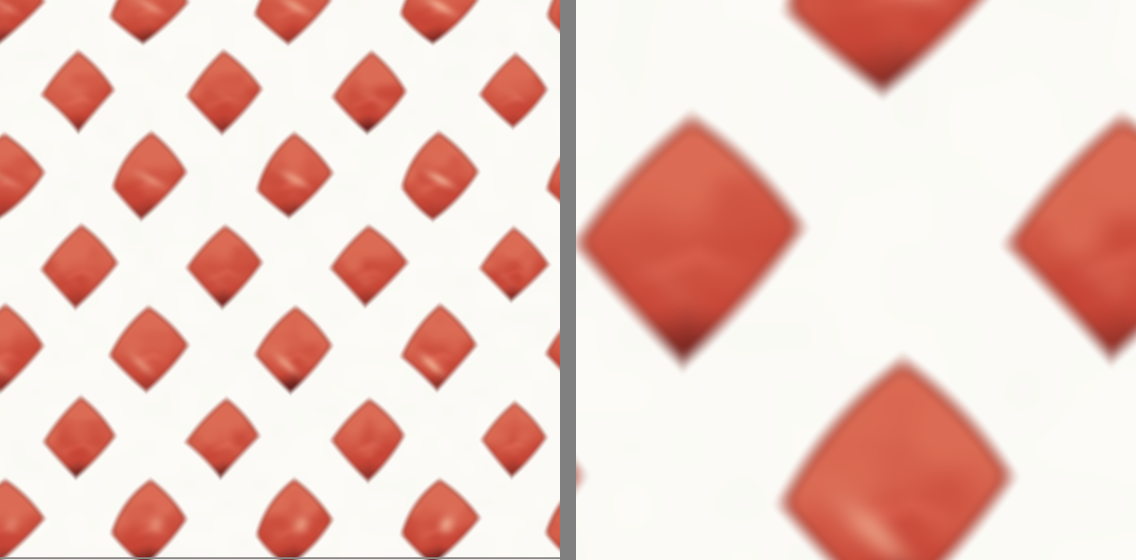
Left, the full canvas; right, a detail of the centre.
Write a WebGL 1 fragment shader that draws this pattern.

```glsl
precision highp float;
// Staggered rows of hand-cut red gems on a warm white ground.

uniform vec2 u_resolution;

const vec2 PITCH = vec2(0.259, 0.1545);  // spacing of columns and rows
const vec2 FIRST = vec2(0.008, 0.996);   // centre of the top left gem
const float ODD_SHIFT = 0.133;           // sideways stagger of odd rows
const float ODD_DROP = 0.006;
const float RADIUS = 0.0695;             // half width of a gem
const float JITTER = 0.05;               // corner wander, in gem radii
const float SOFTNESS = 0.0066;           // half width of the blurred outline
const vec3 GROUND = vec3(0.985, 0.982, 0.965);
const vec3 RED_LIGHT = vec3(0.86, 0.42, 0.33);
const vec3 RED_DEEP = vec3(0.78, 0.27, 0.21);
const vec3 RIM = vec3(0.62, 0.28, 0.24);
const vec3 TIP = vec3(0.32, 0.09, 0.09);
const vec3 GLINT = vec3(0.95, 0.70, 0.59);
const vec3 BORDER = vec3(0.55, 0.53, 0.53);

float hash(vec2 p) {
  return fract(sin(dot(p, vec2(127.1, 311.7))) * 43758.5);
}

vec2 wander(vec2 id, float corner) {
  vec2 seed = id + corner * 17.3;
  return (vec2(hash(seed), hash(seed + 5.7)) - 0.5) * 2.0 * JITTER;
}

float noise(vec2 p) {
  vec2 i = floor(p), f = fract(p);
  f = f * f * (3.0 - 2.0 * f);
  float low = mix(hash(i), hash(i + vec2(1.0, 0.0)), f.x);
  float high = mix(hash(i + vec2(0.0, 1.0)), hash(i + 1.0), f.x);
  return mix(low, high, f.y);
}

float smoothMax(float a, float b, float k) {
  float h = max(k - abs(a - b), 0.0) / k;
  return max(a, b) + h * h * k * 0.25;
}

// Signed distance to a bowed side, with clockwise corners a and b.
float side(vec2 q, vec2 a, vec2 b, float bow) {
  vec2 e = b - a;
  float t = clamp(dot(q - a, e) / dot(e, e), 0.0, 1.0);
  return dot(q - a, normalize(vec2(-e.y, e.x))) - bow * 4.0 * t * (1.0 - t);
}

float gemDistance(vec2 q, vec2 id, float tilt) {
  vec2 top = vec2(0.02, 1.10) + wander(id, 1.0);
  vec2 right = vec2(0.99, 0.05) + wander(id, 2.0);
  vec2 bottom = vec2(-0.06 - 0.12 * tilt, -1.10) + wander(id, 3.0);
  vec2 left = vec2(-0.99, -0.08 - 0.27 * tilt) + wander(id, 4.0);
  float lowerBow = mix(-0.04, 0.04, hash(id + 9.1)) + 0.04 * tilt;
  float upper = smoothMax(side(q, top, right, 0.07),
                          side(q, left, top, 0.06 + 0.09 * tilt), 0.10);
  float lower = smoothMax(side(q, right, bottom, lowerBow + 0.03),
                          side(q, bottom, left, lowerBow), 0.06);
  return smoothMax(upper, lower, 0.10);
}

// Soft elongated highlight, sloping down to the right.
float streak(vec2 q, vec2 centre, float angle, vec2 size) {
  vec2 v = q - centre;
  float c = cos(angle), s = sin(angle);
  v = vec2(c * v.x - s * v.y, s * v.x + c * v.y) / size;
  return exp(-dot(v, v));
}

vec3 gemColor(vec2 q, vec2 id, float d, float odd, float x) {
  float grain = noise(q * 2.5 + id * 13.0) - 0.5;
  float light = smoothstep(-0.75, 0.65, q.y - 0.15 * q.x + 0.8 * grain);
  vec3 color = mix(RED_DEEP, RED_LIGHT, light);

  // A faint ridge splits the face into two facets.
  float ridge = q.y + 0.18 + 0.35 * abs(q.x - 0.1);
  color += 0.03 * smoothstep(0.16, 0.0, abs(ridge)) * smoothstep(0.6, 0.1, abs(q.x));

  // Glints change from a band to a low scratch to a round spot by row.
  float spot = step(5.0, id.y);
  float scratch = step(3.0, id.y) * (1.0 - spot);
  vec2 place = mix(vec2(0.0, -0.1), vec2(-0.2, -0.42), scratch);
  place = mix(place, vec2(0.18, -0.08), spot);
  vec2 size = mix(vec2(0.36, 0.13), vec2(0.19, 0.23), spot);
  float shine = streak(q, place, 0.5 + 0.25 * scratch, size);
  color = mix(color, GLINT, shine * (1.0 - 0.85 * odd) * (0.35 + 0.5 * x));

  // Browned outline and burnt lower corner.
  color = mix(color, RIM, 0.65 * smoothstep(-0.15, 0.02, d));
  float burn = smoothstep(0.5, 1.1, -q.y - 0.3 * abs(q.x));
  return mix(color, TIP, burn * mix(0.25, 0.95, hash(id + 3.3)));
}

void main() {
  vec2 p = gl_FragCoord.xy / u_resolution;
  vec3 color = GROUND + 0.008 * (noise(p * 30.0) - 0.5);
  float nearestRow = floor((FIRST.y - p.y) / PITCH.y + 0.5);

  for (int k = -1; k <= 1; k++) {
    float row = nearestRow + float(k);
    float odd = mod(row, 2.0);
    vec2 start = FIRST + vec2(ODD_SHIFT, -ODD_DROP) * odd;
    float column = floor((p.x - start.x) / PITCH.x + 0.5);
    vec2 id = vec2(column, row);
    vec2 centre = start + vec2(column, -row) * PITCH;
    float tilt = (1.0 - odd) * mix(0.4, 1.0, step(0.5, abs(row - 4.0)));
    float shrink = 0.10 * odd * smoothstep(0.8, 0.9, centre.x);
    float radius = RADIUS * (1.0 - 0.04 * odd - shrink);
    vec2 q = (p - centre) / radius;
    float d = gemDistance(q, id, tilt);
    float cover = smoothstep(SOFTNESS, -SOFTNESS, d * radius);
    color = mix(color, gemColor(q, id, d, odd, centre.x), cover);
  }

  // Thin grey border along the foot.
  float foot = smoothstep(0.0025, 0.001, abs(p.y - 0.003));
  gl_FragColor = vec4(mix(color, BORDER, foot), 1.0);
}
```
